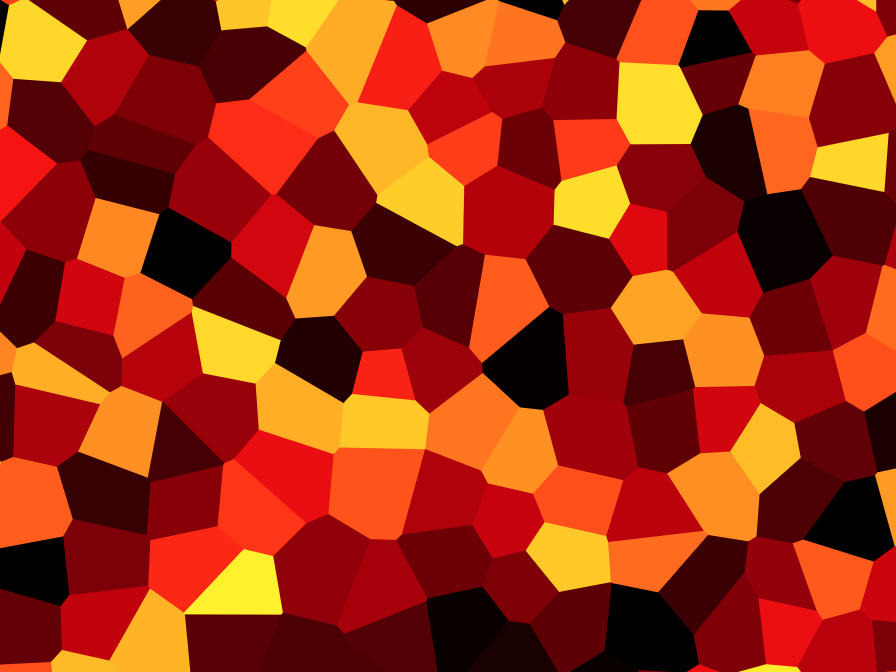
Give the GLSL for this pattern, as a WebGL 2 fragment shader.

```glsl
#version 300 es
precision highp float;
// Flat mosaic of irregular Voronoi cells in fire colours, black to yellow.
// Each cell takes a heat value, spread evenly over blocks of 4 x 4 cells,
// and a colour ramp turns that heat into its colour.

uniform vec2 u_resolution;
out vec4 fragColor;

const float CELLS_PER_HEIGHT = 9.8;
const float JITTER = 0.88;

// Ramp stops: rgb colour, then the heat at which it is reached
const int STOP_COUNT = 9;
const vec4 FIRE_STOPS[STOP_COUNT] = vec4[](
    vec4(0.00, 0.00, 0.00, 0.05),
    vec4(0.20, 0.00, 0.01, 0.10),
    vec4(0.51, 0.00, 0.03, 0.37),
    vec4(0.78, 0.01, 0.05, 0.60),
    vec4(0.95, 0.06, 0.07, 0.65),
    vec4(1.00, 0.20, 0.09, 0.70),
    vec4(1.00, 0.40, 0.12, 0.77),
    vec4(1.00, 0.70, 0.15, 0.91),
    vec4(1.00, 0.95, 0.18, 1.00));

// Integer hash of a grid position and a seed
uint hashBits(ivec2 cell, uint seed) {
    uint h = uint(cell.x) * 73856093u ^ uint(cell.y) * 19349663u ^ seed * 83492791u;
    h = (h ^ (h >> 16)) * 0x7feb352du;
    h = (h ^ (h >> 15)) * 0x846ca68bu;
    return h ^ (h >> 16);
}

float hash(ivec2 cell, uint seed) {
    return float(hashBits(cell, seed) >> 8) / 16777216.0;
}

vec2 cellCentre(ivec2 cell, float jitter) {
    vec2 offset = vec2(hash(cell, 1u), hash(cell, 2u)) - 0.5;
    return vec2(cell) + 0.5 + jitter * offset;
}

// Shuffled ranks within a block keep the colour shares steady
float cellHeat(ivec2 cell) {
    ivec2 block = cell >> 2;
    uint index = uint((cell.x & 3) + 4 * (cell.y & 3));
    uint oddStep = hashBits(block, 3u) | 1u;
    uint rank = ((index * oddStep) ^ hashBits(block, 4u)) & 15u;
    return (float(rank) + hash(cell, 5u)) / 16.0;
}

vec3 fireColour(float heat) {
    vec3 colour = FIRE_STOPS[0].rgb;
    for (int i = 1; i < STOP_COUNT; i++) {
        float from = FIRE_STOPS[i - 1].a;
        float to = FIRE_STOPS[i].a;
        float blend = clamp((heat - from) / (to - from), 0.0, 1.0);
        colour = mix(colour, FIRE_STOPS[i].rgb, blend);
    }
    return colour;
}

// Colour of the nearest cell, blended with its neighbour across the edge
vec3 mosaic(vec2 p, float jitter, float edgeWidth) {
    ivec2 home = ivec2(floor(p));
    ivec2 nearCell = home;
    ivec2 nextCell = home;
    float nearDist = 1e3;
    float nextDist = 1e3;
    for (int y = -2; y <= 2; y++) {
        for (int x = -2; x <= 2; x++) {
            ivec2 cell = home + ivec2(x, y);
            vec2 toCentre = cellCentre(cell, jitter) - p;
            float dist = dot(toCentre, toCentre);
            if (dist < nearDist) {
                nextDist = nearDist;
                nextCell = nearCell;
                nearDist = dist;
                nearCell = cell;
            } else if (dist < nextDist) {
                nextDist = dist;
                nextCell = cell;
            }
        }
    }
    float span = distance(cellCentre(nearCell, jitter), cellCentre(nextCell, jitter));
    float edgeDist = (nextDist - nearDist) / max(2.0 * span, 1e-4);
    float coverage = clamp(0.5 + edgeDist / edgeWidth, 0.5, 1.0);
    return mix(fireColour(cellHeat(nextCell)), fireColour(cellHeat(nearCell)), coverage);
}

void main() {
    float pixelSize = CELLS_PER_HEIGHT / u_resolution.y;
    vec2 p = gl_FragCoord.xy * pixelSize;
    fragColor = vec4(mosaic(p, JITTER, pixelSize), 1.0);
}
```
